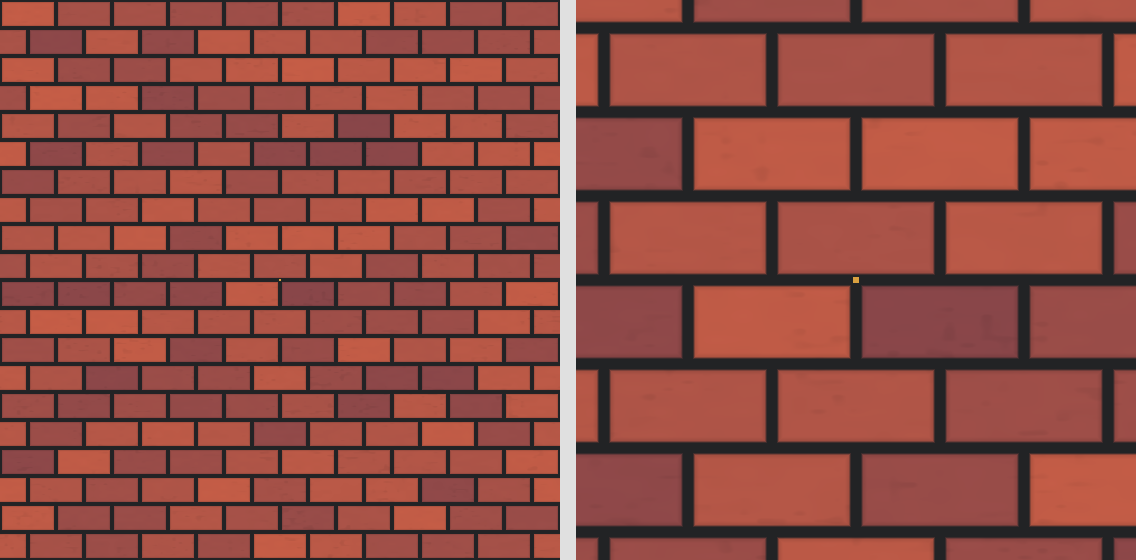
Left, the full canvas; right, a detail of the centre.
A WebGL 1 fragment shader for this texture:

```glsl
precision highp float;

uniform vec2 u_resolution;

const vec2 BRICKS = vec2(10.0, 20.0);
const float JOINT = 0.0072;
const vec3 MORTAR = vec3(0.132, 0.137, 0.147);
const vec3 DARK_CLAY = vec3(0.525, 0.270, 0.287);
const vec3 BRIGHT_CLAY = vec3(0.772, 0.364, 0.274);
const vec3 SPECK = vec3(0.85, 0.63, 0.25);

float hash(vec2 p) {
  vec3 q = fract(vec3(p.xyx) * vec3(0.1031, 0.1030, 0.0973));
  q += dot(q, q.yzx + 33.33);
  return fract((q.x + q.y) * q.z);
}

// Value noise that wraps after a whole number of cells
float tileNoise(vec2 uv, vec2 period) {
  vec2 p = uv * period;
  vec2 cell = floor(p);
  vec2 f = fract(p);
  f = f * f * (3.0 - 2.0 * f);
  vec2 lo = mod(cell, period);
  vec2 hi = mod(cell + 1.0, period);
  float bottom = mix(hash(lo), hash(vec2(hi.x, lo.y)), f.x);
  float top = mix(hash(vec2(lo.x, hi.y)), hash(hi), f.x);
  return mix(bottom, top, f.y);
}

// Signed distance to a centred box, negative inside
float boxDistance(vec2 p, vec2 halfSize) {
  vec2 d = abs(p) - halfSize;
  return max(d.x, d.y);
}

float coverage(float dist, float softness) {
  return 1.0 - smoothstep(-softness, softness, dist);
}

// Running bond: even rows from the bottom shift by half a brick
vec2 bondCoords(vec2 uv, vec2 count) {
  vec2 p = uv * count;
  p.x += 0.5 * (1.0 - mod(floor(p.y), 2.0));
  return p;
}

vec3 clayColor(vec2 id) {
  float tone = pow(hash(id + 17.0), 0.75);
  return mix(DARK_CLAY, BRIGHT_CLAY, tone);
}

// Faint grain with sparse, flat smudges
float clayWear(vec2 uv) {
  float grain = tileNoise(uv, vec2(60.0, 140.0)) - 0.5;
  float smudge = smoothstep(0.68, 0.95, tileNoise(uv, vec2(90.0, 230.0)));
  float patches = smoothstep(0.45, 0.8, tileNoise(uv, vec2(23.0, 37.0)));
  return 1.0 + 0.018 * grain - 0.05 * smudge * patches;
}

void main() {
  vec2 uv = gl_FragCoord.xy / u_resolution;
  float pixel = 1.0 / min(u_resolution.x, u_resolution.y);

  // Brick layout
  vec2 p = bondCoords(uv, BRICKS);
  vec2 id = mod(floor(p), BRICKS);
  vec2 local = (fract(p) - 0.5) / BRICKS;
  float dist = boxDistance(local, 0.5 / BRICKS - 0.5 * JOINT);

  // Clay faces with slightly darkened rims
  float rim = smoothstep(-0.0035, 0.0, dist);
  vec3 clay = clayColor(id) * clayWear(uv) * (1.0 - 0.1 * rim);
  vec3 color = mix(MORTAR, clay, coverage(dist, max(0.6 * pixel, 0.0009)));

  // Tiny ochre speck at the centre
  float speck = boxDistance(uv - 0.5, vec2(0.0018));
  color = mix(color, SPECK, coverage(speck, 0.5 * pixel));

  gl_FragColor = vec4(color, 1.0);
}
```
